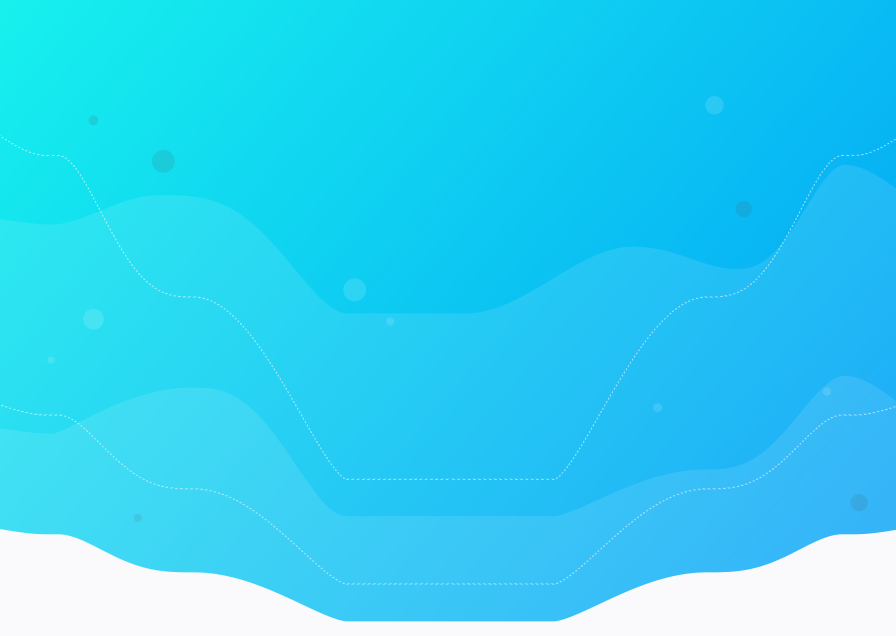
Reproduce this background procedurally as a WebGL 1 fragment shader.

```glsl
precision highp float;
// Layered translucent waves over a cyan-to-blue diagonal gradient, with two
// dashed contour lines, a few pale and dim bubbles, and a light page below.
// Waves are sums of skewed eases; bubbles follow sine-driven columns.
uniform vec2 u_resolution;

// Ease from 0 at a to 1 at b, reaching one half at x = mid
float ease(float x, float a, float b, float mid) {
  float t = clamp((x - a) / (b - a), 0.0, 1.0);
  return smoothstep(0.0, 1.0, pow(t, log(0.5) / log((mid - a) / (b - a))));
}

// Symmetric terraced valley: 0 at its floor, 1 at its shoulders
float valley(float x) {
  float q = abs(x - 386.0);
  return 0.563 * ease(q, 89.0, 220.0, 141.0)
       + 0.437 * ease(q, 220.0, 336.0, 293.0)
       + 0.13 * smoothstep(346.0, 430.0, q);
}

float upperWave(float x) {
  return 185.0 + 7.0 * smoothstep(-30.0, 45.0, x)
       - 25.0 * ease(x, 45.0, 135.0, 88.0)
       + 101.0 * ease(x, 135.0, 298.0, 242.0)
       - 57.0 * ease(x, 399.0, 542.0, 472.0)
       + 19.0 * ease(x, 542.0, 630.0, 590.0)
       - 89.0 * ease(x, 630.0, 724.0, 686.0)
       + 46.0 * smoothstep(724.0, 820.0, x);
}

float lowerWave(float x) {
  return 364.0 + 7.0 * smoothstep(-30.0, 45.0, x)
       - 39.5 * ease(x, 45.0, 165.0, 88.0)
       + 110.0 * ease(x, 165.0, 297.0, 246.0)
       - 40.0 * ease(x, 475.0, 605.0, 526.0)
       - 80.0 * ease(x, 605.0, 724.0, 679.0)
       + 49.0 * smoothstep(724.0, 820.0, x);
}

// Approximate distance below a curve, from its heights at x and x + 1
float below(float y, float here, float next) {
  return (y - here) / length(vec2(1.0, next - here));
}

// Antialiased coverage of a signed distance (negative is inside)
float cover(float d, float pixel) {
  return clamp(0.5 - d / pixel, 0.0, 1.0);
}

// Blend one bubble: pale ones whiten, dim ones grey the background
vec3 bubble(vec3 color, vec2 p, vec2 center, float radius, float pale, float pixel) {
  float mask = cover(length(p - center) - radius, pixel);
  return mix(color, vec3(mix(0.3, 1.0, pale)), 0.13 * mask);
}

void main() {
  // Canvas units: 768 across, 544 down from the top
  vec2 uv = gl_FragCoord.xy / u_resolution;
  vec2 p = vec2(uv.x, 1.0 - uv.y) * vec2(768.0, 544.0);
  float pixel = 768.0 / u_resolution.x;
  float x = p.x;

  // Diagonal gradient
  float t = clamp((p.x + 0.85 * p.y) / 1150.0, 0.0, 1.0);
  vec3 color = mix(vec3(0.09, 0.945, 0.93), vec3(0.01, 0.63, 0.967), t);

  // Translucent waves
  float upper = below(p.y, upperWave(x), upperWave(x + 1.0));
  float lower = below(p.y, lowerWave(x), lowerWave(x + 1.0));
  color = mix(color, vec3(1.0), 0.105 * cover(-upper, pixel));
  color = mix(color, vec3(1.0), 0.105 * cover(-lower, pixel));

  // Bubbles: a winding column at each side and a shrinking pair between
  for (int i = 0; i < 5; i++) {
    float k = float(i);
    vec2 left = vec2(90.0 + 50.0 * sin(1.77 * k - 0.2),
                     78.0 + 85.0 * k + 25.0 * cos(3.1416 * k));
    vec2 right = vec2(650.0 + 90.0 * sin(2.57 * k - 2.71),
                      90.0 + 85.0 * k + 75.0 * exp(-3.0 * (k - 2.0) * (k - 2.0)));
    vec2 middle = vec2(304.0, 248.0) + k * vec2(30.5, 27.0);
    float phase = 1.5 * k - 0.5;
    float paleLeft = step(abs(k - 2.5), 1.0);
    float paleRight = step(0.5, abs(mod(k, 3.0) - 1.0));
    color = bubble(color, p, left, 6.3 + 4.2 * sin(phase), paleLeft, pixel);
    color = bubble(color, p, right, 5.6 + 2.6 * cos(phase), paleRight, pixel);
    color = bubble(color, p, middle, 9.8 - 6.4 * k, 1.0, pixel);
  }

  // Dashed contours, spaced along both axes so steep parts stay dashed
  float here = valley(x);
  float next = valley(x + 1.0);
  float dash = smoothstep(-0.6, 0.4, sin((abs(x - 386.0) - p.y) * 1.4));
  float high = below(p.y, 410.0 - 277.0 * here, 410.0 - 277.0 * next);
  float low = below(p.y, 499.5 - 144.5 * here, 499.5 - 144.5 * next);
  float line = cover(min(abs(high), abs(low)) - 0.5, pixel);
  color = mix(color, vec3(1.0), 0.5 * line * dash);

  // Light page beneath the lowest edge
  float page = below(p.y, 531.5 - 74.5 * here, 531.5 - 74.5 * next);
  color = mix(color, vec3(0.98, 0.98, 0.99), cover(-page, pixel));

  gl_FragColor = vec4(color, 1.0);
}
```
